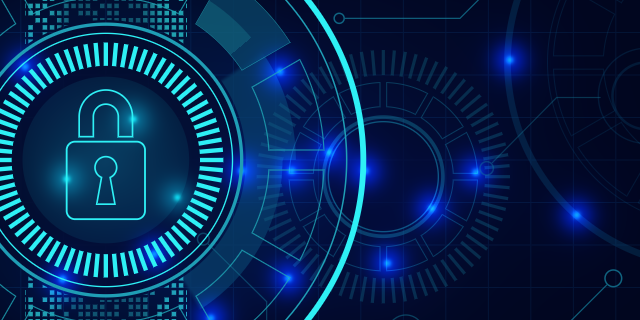
Give the GLSL for this background, as a Shadertoy shader.

```glsl
// A security dial with a padlock in front of a fainter dial, on a navy grid.
// Polar repeats make ticks and sectors; distance functions give the outlines.
// Layout units: the canvas is 768 wide and 384 high, with y running down.

const float PI = 3.14159;
const vec3 CYAN = vec3(0.18, 0.94, 0.96);
const vec3 TEAL = vec3(0.08, 0.51, 0.62);
float px; // size of one pixel in layout units

float fill(float d) { return clamp(0.5 - d / px, 0.0, 1.0); }
float stroke(float d, float halfWidth) { return fill(abs(d) - halfWidth); }

float hash(vec2 p) { return fract(sin(dot(p, vec2(41.3, 289.1))) * 4375.5); }

float segment(vec2 p, vec2 a, vec2 b) {
    vec2 ab = b - a;
    return length(p - a - ab * clamp(dot(p - a, ab) / dot(ab, ab), 0.0, 1.0));
}

// Angle folded into n equal parts, zero at the middle of each part
float foldAngle(vec2 q, float n, float shift) {
    float part = 2.0 * PI / n;
    return mod(atan(q.y, q.x) + shift * part, part) - 0.5 * part;
}

float band(float r, float r0, float r1) { return abs(r - 0.5 * (r0 + r1)) - 0.5 * (r1 - r0); }

float ticks(vec2 q, float r0, float r1, float halfWidth) {
    float r = length(q);
    return max(band(r, r0, r1), abs(r * sin(foldAngle(q, 72.0, 0.5))) - halfWidth);
}

// Twelve ring sectors parted by straight gaps
float sectors(vec2 q, float r0, float r1, float gap) {
    float r = length(q);
    return max(band(r, r0, r1), gap - r * sin(PI / 12.0 - abs(foldAngle(q, 12.0, 0.0))));
}

// Outline of shackle, body and keyhole, centred on the dial
float padlock(vec2 q) {
    vec2 s = q + vec2(0, 52);
    float arch = s.y < 0.0 ? length(s) : abs(s.x);
    float shackle = max(abs(arch - 23.5) - 8.5, s.y - 24.0);
    vec2 b = abs(q - vec2(0, 24.5)) - vec2(37, 36.5);
    float body = length(max(b, 0.0)) + min(max(b.x, b.y), 0.0) - 10.0;
    float slot = max(abs(q.y - 35.0) - 18.0, abs(q.x) - 5.0 - 0.18 * (q.y - 20.0));
    float keyhole = min(length(q - vec2(0, 9)) - 13.0, slot);
    return max(stroke(shackle, 1.0), max(stroke(body, 1.1), stroke(keyhole, 1.0)));
}

// Wire with one bend, ending in an open circle
float wire(vec2 p, vec2 c, float radius, vec2 bend, vec2 end) {
    float d = min(segment(p, c, bend), segment(p, bend, end));
    float ring = length(p - c) - radius;
    return max(stroke(d, 0.7) * fill(-ring), stroke(ring, 0.9));
}

void mainImage(out vec4 fragColor, in vec2 fragCoord) {
    px = 384.0 / iResolution.y;
    vec2 p = vec2(fragCoord.x, iResolution.y - fragCoord.y) * px;
    vec2 q = p - vec2(127, 192), s = p - vec2(460, 212), e = p - vec2(854, 75);
    float r = length(q), sr = length(s), er = length(e);
    float angle = atan(-q.y, q.x);

    // Navy ground with a blue middle and faint grid
    vec3 col = mix(vec3(0.004, 0.022, 0.12), vec3(0.01, 0.055, 0.21),
                   exp(-dot(p - vec2(390, 200), p - vec2(390, 200)) / 40000.0));
    vec2 grid = abs(mod(q + 25.5, 51.0) - 25.5);
    col += vec3(0.01, 0.06, 0.09) * max(stroke(grid.x, 0.5), stroke(grid.y, 0.5));

    // Far dial at the right edge
    float far = 0.25 * stroke(er - 245.0, 4.0) + 0.2 * stroke(er - 197.0, 0.6)
              + 0.2 * stroke(sectors(e, 130.0, 190.0, 8.0), 0.6);
    float hub = length(p - vec2(775, 115));
    far += 0.22 * (stroke(hub - 57.0, 0.8) + stroke(hub - 40.0, 1.5));
    col = mix(col, vec3(0.04, 0.38, 0.55), far);

    // Teal plates of the main dial
    col += vec3(0.0, 0.035, 0.07) * fill(r - 289.0) * smoothstep(300.0, 160.0, r);
    float outer = angle > 0.0 ? 228.0 : 212.0;
    float plate = fill(band(r, 168.0, outer)) * smoothstep(0.82, 0.78, abs(angle + 0.2));
    col = mix(col, vec3(0.03, 0.23, 0.37), 0.75 * plate);
    float block = fill(sectors(q, 196.0, 262.0, 12.0)) * step(abs(angle - PI / 4.0), PI / 12.0);
    float notch = fill(r - 228.0) * step(0.7, angle);
    col = mix(col, mix(vec3(0.03, 0.24, 0.37), vec3(0.06, 0.36, 0.46), notch), 0.85 * block);

    // Second dial
    col = mix(col, vec3(0.01, 0.035, 0.16), 0.7 * fill(sr - 66.0));
    col = mix(col, vec3(0.06, 0.36, 0.46), 0.42 * fill(ticks(s, 122.0, 152.0, 1.9)));
    col = mix(col, TEAL, 0.4 * stroke(sectors(s, 84.0, 113.0, 4.0), 0.6));
    col = mix(col, TEAL, 0.4 * stroke(sr - 71.5, 2.2) + 0.6 * stroke(sr - 66.0, 0.8));

    // Scattered square dots above and below the main disc
    vec2 cell = floor(q / 8.6), dotPos = abs(fract(q / 8.6) - 0.5) * 8.6;
    float dots = fill(max(dotPos.x, dotPos.y) - 2.7) * step(0.24, hash(cell));
    dots *= step(abs(q.x), 97.0) * fill(168.0 - r) * mix(0.4, 0.85, smoothstep(35.0, 75.0, abs(q.x)));
    col = mix(col, vec3(0.15, 0.72, 0.76), dots);

    // Main disc and lock plate
    col = mix(col, vec3(0.01, 0.045, 0.18), 0.9 * fill(r - 163.0));
    col = mix(col, mix(vec3(0.03, 0.22, 0.36), vec3(0.015, 0.11, 0.24), r / 100.0), fill(r - 100.0));

    // Lights: blue halos, teal over the lock plate
    vec2 lights[18] = vec2[](vec2(612, 72), vec2(692, 258), vec2(571, 207), vec2(465, 316),
        vec2(336, 86), vec2(346, 334), vec2(395, 183), vec2(438, 205), vec2(518, 250),
        vec2(350, 205), vec2(290, 205), vec2(80, 215), vec2(213, 237), vec2(160, 143),
        vec2(75, 335), vec2(185, 305), vec2(253, 382), vec2(30, 80));
    for (int i = 0; i < 18; i++) {
        float d = length(p - lights[i]);
        bool onPlate = length(lights[i] - vec2(127, 192)) < 100.0;
        vec3 halo = onPlate ? vec3(0.01, 0.3, 0.32) : vec3(0.0, 0.1, 0.68);
        col += halo * exp(-d * d / 420.0) * 0.75 + halo * 0.2 * exp(-d / 28.0);
        col += vec3(0.03, 0.42, 0.35) * exp(-d * d / 22.0);
    }

    // Wires
    float wires = wire(p, vec2(407, 22), 6.0, vec2(552, 22), vec2(575, -1))
        + wire(p, vec2(736, 334), 10.0, vec2(710, 360), vec2(685, 385))
        + 0.5 * wire(p, vec2(584, 202), 8.0, vec2(668, 117), vec2(720, 117))
        + 0.6 * wire(p, vec2(244, 287), 7.0, vec2(320, 362), vec2(320, 385))
        + 0.6 * stroke(length(p - vec2(487, 400)) - 22.0, 0.8);
    col = mix(col, TEAL, 0.75 * min(wires, 1.0));

    // Bright rings, sectors, ticks and padlock
    col = mix(col, vec3(0.12, 0.66, 0.72), 0.8 * stroke(sectors(q, 196.0, 262.0, 12.0), 0.7) * (1.0 - block));
    col = mix(col, vec3(0.12, 0.62, 0.71), max(stroke(r - 163.0, 2.0), stroke(r - 289.0, 0.9)));
    float bright = max(stroke(r - 309.0, 3.5), stroke(r - 152.0, 0.8));
    bright = max(bright, max(fill(ticks(q, 113.0, 141.0, 2.6)), padlock(q)));
    fragColor = vec4(mix(col, CYAN, bright), 1.0);
}
```
